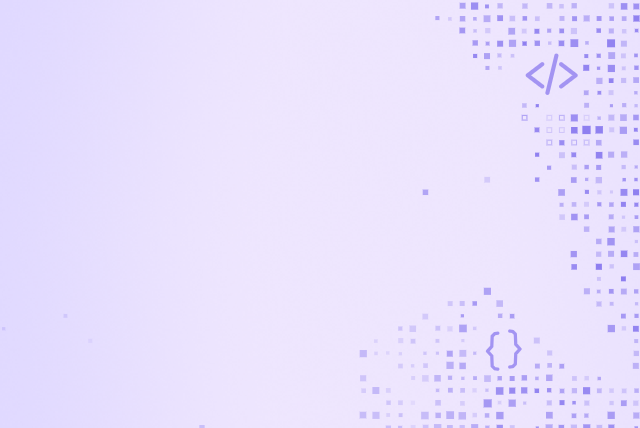
This background is drawn by a Shadertoy shader. Its source:

```glsl
// Pale lavender backdrop with scattered violet squares on the right and two code icons.

float hash(vec2 p) {
    return fract(sin(dot(p, vec2(127.1, 311.7))) * 43758.5453);
}

float segment(vec2 p, vec2 a, vec2 b) {
    vec2 pa = p - a, ba = b - a;
    return length(pa - ba * clamp(dot(pa, ba) / dot(ba, ba), 0.0, 1.0));
}

float box(vec2 p, float halfSize) {
    vec2 d = abs(p) - halfSize;
    return max(d.x, d.y);
}

// Antialiased coverage of a signed distance
float cover(float d) {
    return clamp(0.5 - d * iResolution.y, 0.0, 1.0);
}

// Chance that a grid cell at c (y measured downward) holds a square
float density(vec2 c) {
    // Right-hand band with a curving left border
    float border = 0.96 + 0.32 * smoothstep(-0.02, 0.42, c.y)
                 + 0.17 * smoothstep(0.6, 0.85, c.y);
    float band = 0.83 * smoothstep(-0.025, 0.09, c.x - border);

    // Lower mound with a peaked roof
    float dx = c.x - 1.11;
    float roof = 0.65 + min(dx < 0.0 ? -0.6 * dx : 0.95 * dx, 0.23);
    float mound = smoothstep(-0.02, 0.02, c.y - roof) * step(0.835, c.x)
                * mix(0.42, 0.8, smoothstep(0.88, 1.2, c.x + 0.6 * (c.y - 0.85)));

    // Clearings around the icons
    vec2 iconA = abs(c - vec2(1.285, 0.175)) - vec2(0.072, 0.053);
    vec2 iconB = abs(c - vec2(1.177, 0.818)) - vec2(0.052, 0.058);
    float clear = step(0.0, max(iconA.x, iconA.y)) * step(0.0, max(iconB.x, iconB.y));
    return max(band, mound) * clear;
}

// Strength of the violet squares
float squares(vec2 p) {
    const float pitch = 0.02898;
    vec2 origin = vec2(0.9648, 0.0142);
    vec2 id = floor((p - origin) / pitch + 0.5);
    vec2 center = origin + id * pitch;
    float filled = step(hash(id + 3.7), density(center));

    float tone = hash(id + 19.3);
    float size = mix(0.0036, 0.0098, hash(id + 41.9) * (0.55 + 0.45 * tone));
    vec2 jitter = (vec2(hash(id + 7.1), hash(id + 11.5)) - 0.5) * 0.002;
    float d = box(p - center - jitter, size);

    // Small hollow tiles below the upper icon
    vec2 patch_ = abs(center - vec2(1.3, 0.3)) - vec2(0.085, 0.045);
    if (max(patch_.x, patch_.y) < 0.0 && tone < 0.65) {
        d = abs(box(p - center, 0.0055)) - 0.0012;
    }
    float fade = mix(0.45, 1.0, smoothstep(0.95, 1.3, center.x + 0.35 * (1.0 - center.y)));
    return filled * cover(d) * mix(0.25, 1.0, tone) * fade;
}

// Two chevrons around a slash
float chevronIcon(vec2 p) {
    vec2 q = abs(p);
    float d = segment(q, vec2(0.022, 0.026), vec2(0.056, 0.0));
    d = min(d, segment(p, vec2(0.011, 0.046), vec2(-0.010, -0.041)));
    return d - 0.0048;
}

// Mirrored pair of curly brackets, the right one slightly higher
float curlyIcon(vec2 p) {
    vec2 q = vec2(abs(p.x), abs(p.y - 0.0025 * sign(p.x)));
    float d = segment(q, vec2(0.014, 0.042), vec2(0.021, 0.041));
    d = min(d, segment(q, vec2(0.021, 0.041), vec2(0.027, 0.035)));
    d = min(d, segment(q, vec2(0.027, 0.035), vec2(0.028, 0.011)));
    d = min(d, segment(q, vec2(0.028, 0.011), vec2(0.038, 0.0)));
    return d - 0.0038;
}

void mainImage(out vec4 fragColor, in vec2 fragCoord) {
    vec2 p = fragCoord / iResolution.y;
    vec2 uv = fragCoord / iResolution.xy;

    // Backdrop: cool left side, warm center, faintly cool right side
    float glow = smoothstep(-0.08, 0.42, uv.x - 0.08 * abs(uv.y - 0.45));
    glow *= 1.0 - 0.3 * smoothstep(0.75, 1.1, uv.x);
    vec3 color = mix(vec3(0.878, 0.85, 1.0), vec3(0.932, 0.9, 0.995), glow);
    color += (hash(floor(uv * vec2(384.0, 256.0))) - 0.5) * 0.004;

    // Squares
    color = mix(color, vec3(0.55, 0.49, 0.94), squares(vec2(p.x, 1.0 - p.y)));

    // Icons
    vec3 iconColor = vec3(0.64, 0.58, 0.95);
    color = mix(color, iconColor, cover(chevronIcon(p - vec2(1.289, 0.824))));
    color = mix(color, iconColor, cover(curlyIcon(p - vec2(1.177, 0.182))));

    fragColor = vec4(color, 1.0);
}
```
